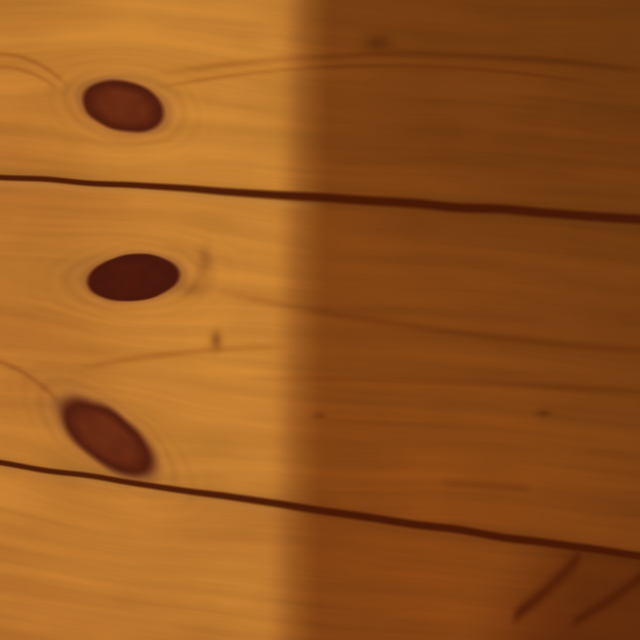
Reproduce this texture procedurally as a three.js fragment shader.

```glsl
// Three pine planks with dark oval knots, half in warm light and half in shadow.
// Grain is stretched noise in a coordinate that flows around the knots; seams,
// growth lines and cracks are soft distance bands, and the shadow multiplies all.
varying vec2 vUv;

const vec3 LIT_GOLD = vec3(0.775, 0.505, 0.195);
const vec3 LIT_TAN = vec3(0.705, 0.430, 0.170);
const vec3 SHADOW_TINT = vec3(0.655, 0.525, 0.385);
const vec3 PENUMBRA = vec3(0.62, 0.36, 0.15);
const vec3 SEAM_DARK = vec3(0.27, 0.085, 0.015);
const vec3 MAUVE = vec3(0.58, 0.34, 0.21);
const vec3 KNOT_RED = vec3(0.375, 0.155, 0.070);
const vec3 KNOT_DARK = vec3(0.275, 0.090, 0.045);
const vec2 KNOT_A = vec2(0.193, 0.834);
const vec2 KNOT_B = vec2(0.208, 0.566);
const vec2 KNOT_C = vec2(0.169, 0.316);
const float SHADOW_X = 0.478;

float hash(vec2 p) {
  p = fract(p * vec2(0.1031, 0.1137));
  p += dot(p, p.yx + 33.33);
  return fract((p.x + p.y) * p.x * 7.31);
}

float noise(vec2 p) {
  vec2 i = floor(p), f = fract(p);
  f = f * f * (3.0 - 2.0 * f);
  return mix(mix(hash(i), hash(i + vec2(1, 0)), f.x),
             mix(hash(i + vec2(0, 1)), hash(i + vec2(1, 1)), f.x), f.y);
}

float fbm(vec2 p) {
  float sum = 0.0, amp = 0.5;
  for (int i = 0; i < 4; i++) {
    sum += amp * noise(p);
    p = p * 2.03 + 17.1;
    amp *= 0.5;
  }
  return sum;
}

// Soft oval spot
float smudge(vec2 p, vec2 c, vec2 size) {
  vec2 d = (p - c) / size;
  return exp(-dot(d, d));
}

// Soft bowed stroke from a (left) to b (right)
float stroke(vec2 p, vec2 a, vec2 b, float bow, float width) {
  float t = (p.x - a.x) / (b.x - a.x);
  float y = mix(a.y, b.y, t) + bow * 4.0 * t * (1.0 - t);
  float slope = (b.y - a.y + bow * 4.0 * (1.0 - 2.0 * t)) / (b.x - a.x);
  float d = (p.y - y) / (width * sqrt(1.0 + slope * slope));
  return exp(-d * d) * smoothstep(-0.05, 0.12, t) * (1.0 - smoothstep(0.88, 1.05, t));
}

// Vertical shift of the grain as it parts around a knot
float parting(vec2 p, vec2 c) {
  vec2 d = p - c;
  return d.y * 0.0045 / (dot(d, d * vec2(0.6, 1.3)) + 0.003);
}

// Oval knot with rings, a mauve collar and a darker rim
void knot(inout vec3 col, vec2 p, vec2 c, vec2 axes, float tilt, vec3 tone, float soft) {
  vec2 d = p - c;
  float cs = cos(tilt), sn = sin(tilt);
  vec2 q = vec2(cs * d.x + sn * d.y, cs * d.y - sn * d.x) / axes;
  float e = length(q) + 0.07 * (noise(p * 35.0) - 0.5);
  float away = max(e - 1.0, 0.0);
  float tips = smoothstep(0.2, 0.9, abs(q.x) / (length(q) + 0.01));
  float ring = 0.5 + 0.5 * sin(e * 17.0 + 4.0 * noise(p * 14.0));
  col *= 1.0 - 0.13 * ring * exp(-away * 2.2) * (0.35 + 0.65 * tips);
  col = mix(col, MAUVE, 0.6 * exp(-away * 4.5) * (0.5 + 0.5 * noise(p * 22.0 + 5.0)));
  float core = 0.6 + 0.5 * noise(q * 4.0 + 9.0);
  vec3 inside = mix(tone * (0.85 + 0.25 * core), KNOT_DARK, smoothstep(0.5, 0.98, e) * 0.75);
  col = mix(col, inside, 1.0 - smoothstep(1.0 - soft, 1.0 + soft, e));
}

// Dark gap between planks, with a pale lip underneath
void seam(inout vec3 col, float d, float width, float lip) {
  col = mix(col, LIT_GOLD * vec3(1.03, 1.08, 1.4), lip * exp(-pow((d + width * 2.0) / 0.006, 2.0)));
  col *= 1.0 - 0.14 * exp(-abs(d) / 0.012);
  col = mix(col, SEAM_DARK, 0.93 * (1.0 - smoothstep(width * 0.35, width * 1.5, abs(d))));
}

void main() {
  vec2 p = vUv;
  float wob = 0.0025 * (noise(vec2(p.x * 14.0, 3.0)) - 0.5);
  float seamTop = p.y - (0.724 - 0.066 * p.x) + wob;
  float seamLow = p.y - (0.276 - 0.146 * p.x) - wob;
  float plank = step(0.0, seamTop) + step(0.0, seamLow);

  // Grain follows each plank and bends near the knots
  float flow = p.y + mix(0.13, 0.055, plank * 0.5) * p.x;
  flow -= parting(p, KNOT_A) + parting(p, KNOT_B) + parting(p, KNOT_C);
  flow += 0.018 * noise(p * vec2(4.0, 5.0) + plank * 7.0);
  float grain = fbm(vec2(p.x * 3.0 + plank * 11.0, flow * 65.0));
  float broad = fbm(vec2(p.x * 2.2, flow * 12.0 + plank * 5.0));
  float mottle = fbm(p * vec2(9.0, 14.0));

  float gold = 0.3 + 0.7 * smoothstep(0.0, 0.35, p.x) * smoothstep(-0.1, 0.5, p.y);
  gold += 0.35 * smoothstep(0.75, 1.0, p.y);
  vec3 col = mix(LIT_TAN, LIT_GOLD, clamp(gold + 0.9 * (broad - 0.5), 0.0, 1.0));
  col *= 1.0 + 0.16 * (grain - 0.47) + 0.10 * (mottle - 0.47);

  // Growth lines
  float lines = stroke(p, vec2(0.25, 0.885), vec2(1.03, 0.885), 0.030, 0.006);
  lines += 0.8 * stroke(p, vec2(0.24, 0.862), vec2(0.95, 0.865), 0.034, 0.004);
  lines += stroke(p, vec2(-0.03, 0.913), vec2(0.105, 0.868), 0.019, 0.004);
  lines += 0.8 * stroke(p, vec2(-0.03, 0.892), vec2(0.09, 0.862), 0.015, 0.004);
  lines += stroke(p, vec2(-0.02, 0.440), vec2(0.095, 0.370), 0.012, 0.005);
  lines += 0.8 * stroke(p, vec2(0.12, 0.424), vec2(0.45, 0.458), 0.008, 0.006);
  lines += 0.9 * stroke(p, vec2(0.34, 0.545), vec2(1.04, 0.450), -0.014, 0.007);
  lines += 0.7 * stroke(p, vec2(0.40, 0.410), vec2(1.04, 0.386), 0.004, 0.006);
  lines += 0.7 * stroke(p, vec2(0.69, 0.245), vec2(0.83, 0.236), 0.0, 0.007);
  col *= 1.0 - vec3(0.11, 0.16, 0.20) * lines * (0.6 + 0.7 * mottle);

  // Small flecks and stains
  float flecks = 0.8 * smudge(p, vec2(0.592, 0.934), vec2(0.022, 0.013));
  flecks += smudge(p, vec2(0.338, 0.468), vec2(0.009, 0.014));
  flecks += 0.9 * smudge(p, vec2(0.850, 0.354), vec2(0.011, 0.006));
  flecks += 0.6 * smudge(p, vec2(0.499, 0.351), vec2(0.011, 0.006));
  flecks += 0.7 * smudge(p, vec2(0.320, 0.590), vec2(0.012, 0.026));
  flecks += 0.6 * smudge(p, vec2(0.300, 0.548), vec2(0.022, 0.012));
  col *= 1.0 - vec3(0.22, 0.28, 0.28) * flecks * (0.5 + mottle);

  knot(col, p, KNOT_A, vec2(0.064, 0.039), -0.24, KNOT_RED, 0.10);
  knot(col, p, KNOT_B, vec2(0.072, 0.036), 0.09, KNOT_DARK, 0.07);
  knot(col, p, KNOT_C, vec2(0.086, 0.039), -0.64, KNOT_RED, 0.17);

  // Shadow with a warm penumbra, deepest at the upper right
  float edge = p.x - SHADOW_X - 0.02 * (p.y - 0.5);
  float shade = smoothstep(-0.055, 0.035, edge);
  col = mix(col, PENUMBRA * (0.9 + 0.2 * grain), 0.3 * exp(-pow((edge + 0.016) / 0.026, 2.0)));
  vec3 tint = SHADOW_TINT * (1.03 - 0.19 * smoothstep(0.5, 1.25, p.x * 0.75 + p.y * 0.5));
  tint *= 1.0 + 0.08 * smudge(p, vec2(0.75, 0.22), vec2(0.25, 0.16));
  col *= mix(vec3(1.0), tint, shade);

  // Dark cracked patch in the lower right corner
  float below = 1.0 - smoothstep(-0.01, 0.0, seamLow);
  float patchy = smoothstep(0.74, 0.90, p.x - 0.35 * p.y + 0.05 * mottle);
  col *= 1.0 - vec3(0.20, 0.28, 0.34) * patchy * below;
  float cracks = stroke(p, vec2(0.80, 0.035), vec2(0.91, 0.135), -0.006, 0.010);
  cracks += stroke(p, vec2(0.89, 0.025), vec2(1.03, 0.120), -0.005, 0.009);
  col = mix(col, SEAM_DARK, clamp(cracks, 0.0, 1.0) * below * (0.35 + 0.7 * mottle));

  float lit = 1.0 - shade;
  seam(col, seamTop, mix(0.0045, 0.0075, smoothstep(0.1, 0.6, p.x)), 0.40 * lit);
  seam(col, seamLow, mix(0.0045, 0.0065, smoothstep(0.1, 0.6, p.x)), 0.22 * lit);
  gl_FragColor = vec4(col, 1.0);
}
```
